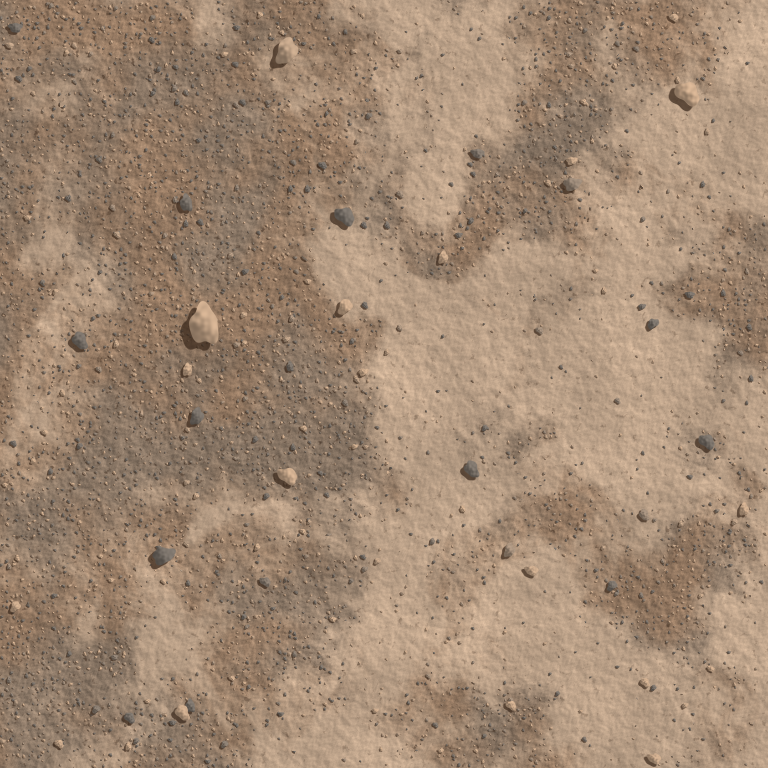
Give the GLSL for this texture, as a three.js fragment shader.

```glsl
// Dry earth seen from above: pale sandy crust broken by patches of brown gravel.
// Warped gradient noise lays out the patches, a lit noise relief gives the grain,
// and jittered grids scatter grit, pebbles and stones with shadows to lower left.

varying vec2 vUv;

const vec3 CRUST = vec3(0.735, 0.632, 0.535);
const vec3 SOIL = vec3(0.575, 0.468, 0.378);
const vec3 GREY_SOIL = vec3(0.535, 0.462, 0.395);
const vec3 SLATE = vec3(0.45, 0.42, 0.39);
const vec3 SANDSTONE = vec3(0.74, 0.62, 0.51);
const vec3 SHADOW = vec3(0.23, 0.16, 0.11);
const vec2 LIGHT = vec2(0.77, 0.64);   // direction towards the sun
const float PATCH_SCALE = 4.2;
const float GRAIN_SCALE = 62.0;
const float EDGE = 0.0011;             // softness of stone outlines
const float TURN = 6.2832;

vec2 hash2(vec2 p) {
  vec3 q = fract(p.xyx * vec3(0.1031, 0.1030, 0.0973));
  q += dot(q, q.yzx + 33.33);
  return fract((q.xx + q.yz) * q.zy);
}

float cornerSlope(vec2 cell, vec2 offset) {
  float angle = TURN * hash2(cell).x;
  return dot(vec2(cos(angle), sin(angle)), offset);
}

float gradientNoise(vec2 p) {
  vec2 i = floor(p);
  vec2 f = p - i;
  vec2 u = f * f * f * (f * (f * 6.0 - 15.0) + 10.0);
  vec2 e = vec2(1.0, 0.0);
  float bottom = mix(cornerSlope(i, f), cornerSlope(i + e, f - e), u.x);
  float top = mix(cornerSlope(i + e.yx, f - e.yx), cornerSlope(i + 1.0, f - 1.0), u.x);
  return mix(bottom, top, u.y);
}

float fbm(vec2 p, int octaves) {
  float sum = 0.0;
  float gain = 0.5;
  for (int i = 0; i < 6; i++) {
    if (i >= octaves) break;
    sum += gain * gradientNoise(p);
    p = mat2(1.6, 1.2, -1.2, 1.6) * p + 17.3;
    gain *= 0.6;
  }
  return sum;
}

// Share of gravel: dense on the upper left, in ragged islands elsewhere.
float gravelMask(vec2 p) {
  vec2 warp = vec2(fbm(p * 5.0 + 3.1, 3), fbm(p * 5.0 + 41.7, 3));
  float track = 1.0 - smoothstep(0.36, 0.5, p.x + 0.2 * warp.x);
  float bias = mix(-0.07, mix(0.05, 0.19, smoothstep(0.25, 0.5, p.y)), track);
  float field = fbm((p + 0.12 * warp) * PATCH_SCALE + 8.4, 6) + bias;
  return smoothstep(-0.11, 0.17, field);
}

// Signed distance to a lumpy, slightly elongated stone.
float stoneDistance(vec2 q, float radius, float angle) {
  float c = cos(angle);
  float s = sin(angle);
  q = mat2(c, -s, s, c) * q * vec2(0.88, 1.25);
  float a = atan(q.y, q.x + 0.00001);
  float lumps = 0.12 * sin(3.0 * a + 5.0 * angle) + 0.07 * sin(5.0 * a + angle);
  return length(q) - radius * (1.0 + lumps);
}

// Draws one jittered grid of stones over the ground; size is in cells.
void scatterStones(inout vec3 color, vec2 p, float cells, float chance, float size) {
  vec2 g = p * cells;
  float soft = EDGE * cells;
  for (int y = -1; y <= 1; y++) {
    for (int x = -1; x <= 1; x++) {
      vec2 id = floor(g) + vec2(float(x), float(y)) + cells;
      vec2 pick = hash2(id);
      if (pick.x > chance) continue;
      vec2 form = hash2(id + 37.0);
      vec2 q = g + cells - id - 0.2 - 0.6 * hash2(id + 71.0);
      float radius = size * mix(0.42, 1.0, form.x * form.x);
      if (length(q) > 2.5 * radius + soft) continue;
      float angle = TURN * form.y;

      float shade = stoneDistance(q + LIGHT * radius * 0.6, radius, angle);
      color = mix(color, SHADOW, 0.72 * (1.0 - smoothstep(-soft, soft, shade)));

      float body = stoneDistance(q, radius, angle);
      float rough = gradientNoise(q / radius * 2.5 + id);
      float facing = dot(q, LIGHT) / radius + 0.5 * rough;
      vec3 stone = mix(SLATE, SANDSTONE, smoothstep(0.25, 0.85, pick.y));
      stone *= 0.76 + 0.36 * smoothstep(-0.6, 0.5, facing) + 0.12 * rough;
      color = mix(color, stone, 1.0 - smoothstep(-soft, soft, body));
    }
  }
}

void main() {
  vec2 p = vUv;
  float gravel = gravelMask(p);

  // Ground tint with broad mottling
  float mottle = fbm(p * 9.0 + 23.0, 4);
  vec3 soil = mix(SOIL, GREY_SOIL, smoothstep(-0.15, 0.2, fbm(p * 6.0 + 61.0, 3)));
  vec3 color = mix(CRUST, soil, gravel) * (1.0 + 0.22 * mottle);

  // Fine relief lit by the sun, rougher in the gravel
  vec2 grainPoint = p * GRAIN_SCALE;
  float relief = fbm(grainPoint, 4) - fbm(grainPoint + LIGHT * 0.22, 4);
  color *= 1.0 + relief * mix(0.35, 0.62, gravel);
  float pits = smoothstep(0.16, 0.42, fbm(p * 95.0 + 5.0, 3));
  color = mix(color, SHADOW, pits * mix(0.25, 0.5, gravel));

  // Loose stones from grit to single rocks
  scatterStones(color, p, 150.0, mix(0.03, 0.42, gravel), 0.36);
  scatterStones(color, p, 64.0, mix(0.03, 0.2, gravel), 0.27);
  scatterStones(color, p, 22.0, 0.1, 0.19);
  scatterStones(color, p, 6.0, 0.24, 0.14);

  gl_FragColor = vec4(clamp(color, 0.0, 1.0), 1.0);
}
```
